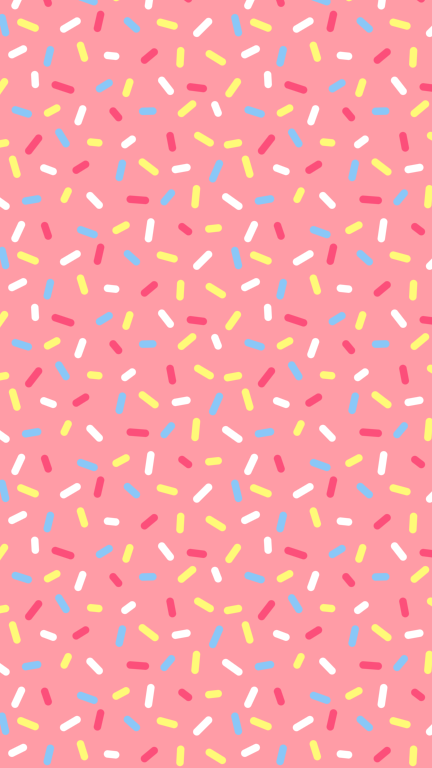
Reproduce this pattern procedurally as a Shadertoy shader.

```glsl
// Candy sprinkles scattered over a pink ground, repeating as a seamless tile.

const vec2 TILE_CELLS = vec2(7.0, 8.0);
const float ROW_HEIGHT = 0.875; // makes the tile of 7 by 8 cells square

// Three random values in 0..1 from a cell index
vec3 hash32(vec2 p) {
    vec3 q = fract(vec3(p.xyx) * vec3(0.1031, 0.1030, 0.0973));
    q += dot(q, q.yxz + 33.33);
    return fract((q.xxy + q.yzz) * q.zyx);
}

// Distance to a capsule centred at the origin
float capsule(vec2 p, vec2 dir, float halfLength, float radius) {
    float along = clamp(dot(p, dir), -halfLength, halfLength);
    return length(p - dir * along) - radius;
}

vec3 sprinkleColor(float k) {
    if (k < 0.27) return vec3(1.0, 1.0, 1.0);     // white
    if (k < 0.59) return vec3(1.0, 0.98, 0.47);   // lemon
    if (k < 0.79) return vec3(0.54, 0.78, 0.97);  // sky blue
    return vec3(0.99, 0.31, 0.48);                // raspberry
}

void mainImage(out vec4 fragColor, in vec2 fragCoord) {
    // One unit is the width of a cell; the tile spans 0.539 of the canvas width
    float scale = TILE_CELLS.x / 0.539;
    vec2 p = fragCoord / iResolution.x * scale;
    float pixel = scale / iResolution.x;

    vec3 color = vec3(1.0, 0.61, 0.65);
    float row0 = floor(p.y / ROW_HEIGHT);

    for (int j = -1; j <= 1; j++) {
        float row = row0 + float(j);
        float stagger = 0.5 * mod(row, 2.0);
        float column0 = floor(p.x - stagger);

        for (int i = -1; i <= 1; i++) {
            vec2 cell = vec2(column0 + float(i), row);
            vec2 id = mod(cell, TILE_CELLS);
            vec3 rnd = hash32(id + 17.0);
            vec3 rnd2 = hash32(id + 71.0);

            // Jittered centre in a staggered grid
            vec2 center = (cell + 0.5) * vec2(1.0, ROW_HEIGHT);
            center += vec2(stagger, 0.0) + (rnd.xy - 0.5) * 0.32;

            // Stepped phases keep neighbours apart in direction and colour
            float phase = (id.x + stagger) * 2.0 / 7.0;
            float angle = 3.14159 * (phase + 0.625 * id.y + 0.16 * rnd.z);
            float colorKey = fract(0.625 * id.y - phase + 0.003);

            float halfLength = mix(0.12, 0.26, rnd2.x);
            float d = capsule(p - center, vec2(cos(angle), sin(angle)), halfLength, 0.112);
            float cover = smoothstep(0.75, -0.75, d / pixel);
            color = mix(color, sprinkleColor(colorKey), cover);
        }
    }

    fragColor = vec4(color, 1.0);
}
```
